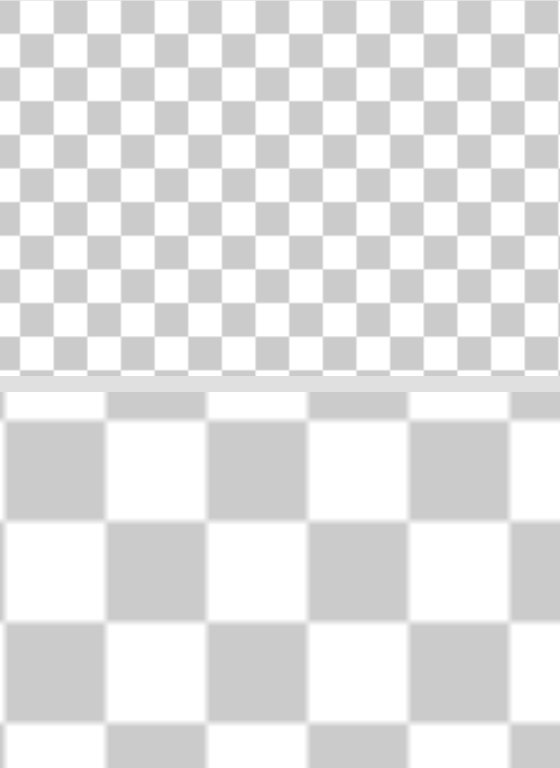
Top: the whole. Bottom: its middle third, enlarged.
A Shadertoy shader for this pattern:

```glsl
// Soft-edged checkerboard of light grey and white squares.

// Alternates between +1 and -1 in successive unit cells, blending at the edges.
vec2 alternatingCells(vec2 p, float halfBlend) {
    vec2 fromCentre = abs(mod(p + 0.5, 2.0) - 1.0);
    return clamp((0.5 - fromCentre) / halfBlend, -1.0, 1.0);
}

void mainImage(out vec4 fragColor, in vec2 fragCoord) {
    // Cell coordinates, measured from the upper left corner
    float cellsAcross = 16.645;
    vec2 fromTopLeft = vec2(fragCoord.x, iResolution.y - fragCoord.y) / iResolution.x;
    vec2 cell = (fromTopLeft - vec2(0.0358, 0.0004)) * cellsAcross;

    // Edge blend never narrower than one pixel
    float halfBlend = max(0.036, 0.5 * cellsAcross / iResolution.x);
    vec2 parity = alternatingCells(cell, halfBlend);

    // Equal parity in both directions is white, opposite parity is grey
    float whiteness = 0.5 + 0.5 * parity.x * parity.y;
    fragColor = vec4(vec3(mix(0.795, 1.0, whiteness)), 1.0);
}
```
